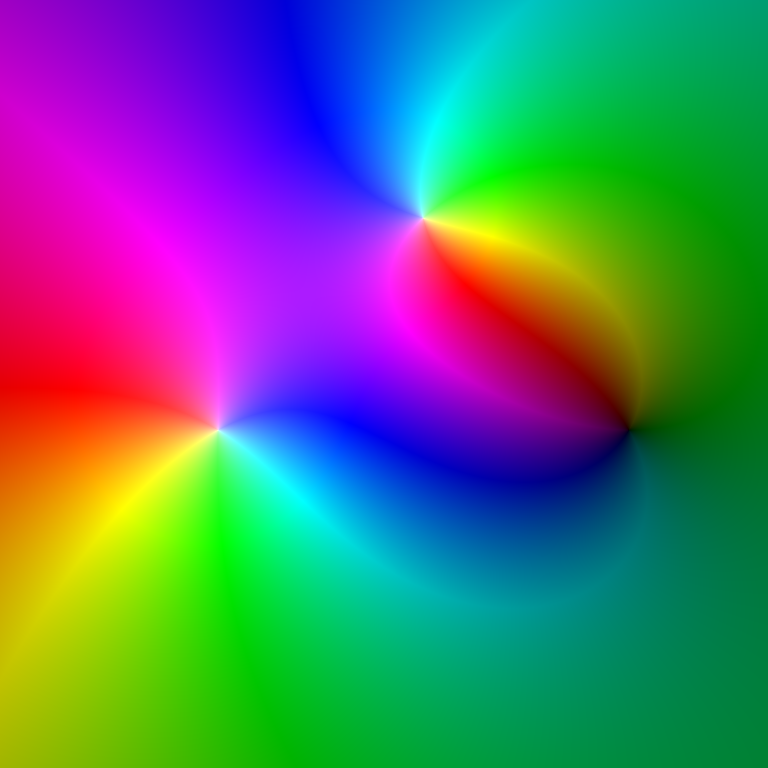
A three.js fragment shader for this background:

```glsl
#define ZERO_LEFT vec2(0.284, 0.440)
#define ZERO_TOP vec2(0.551, 0.716)
#define POLE vec2(0.819, 0.440)
#define HUE_SHIFT 0.459
#define MID_MAGNITUDE 0.134
#define FALLOFF 0.45
#define TAU 6.2831853

varying vec2 vUv;

vec2 complexMul(vec2 a, vec2 b) {
  return vec2(a.x * b.x - a.y * b.y, a.x * b.y + a.y * b.x);
}

vec2 complexDiv(vec2 a, vec2 b) {
  return complexMul(a, vec2(b.x, -b.y)) / max(dot(b, b), 1e-7);
}

// Fully saturated colour from hue and lightness
vec3 hueLightness(float hue, float lightness) {
  vec3 wheel = abs(mod(hue * 6.0 + vec3(0.0, 4.0, 2.0), 6.0) - 3.0) - 1.0;
  vec3 pureHue = clamp(wheel, 0.0, 1.0);
  float chroma = 1.0 - abs(2.0 * lightness - 1.0);
  return lightness + (pureHue - 0.5) * chroma;
}

// Rational function with two zeros and one pole
vec2 rationalField(vec2 z) {
  return complexDiv(complexMul(z - ZERO_LEFT, z - ZERO_TOP), z - POLE);
}

void main() {
  vec2 field = rationalField(vUv);
  float magnitude = max(length(field), 1e-6);

  // Phase sets the hue; magnitude fades from white to black
  float hue = atan(field.y, field.x) / TAU + HUE_SHIFT;
  float lightness = 1.0 / (1.0 + pow(magnitude / MID_MAGNITUDE, FALLOFF));

  gl_FragColor = vec4(hueLightness(hue, lightness), 1.0);
}
```
